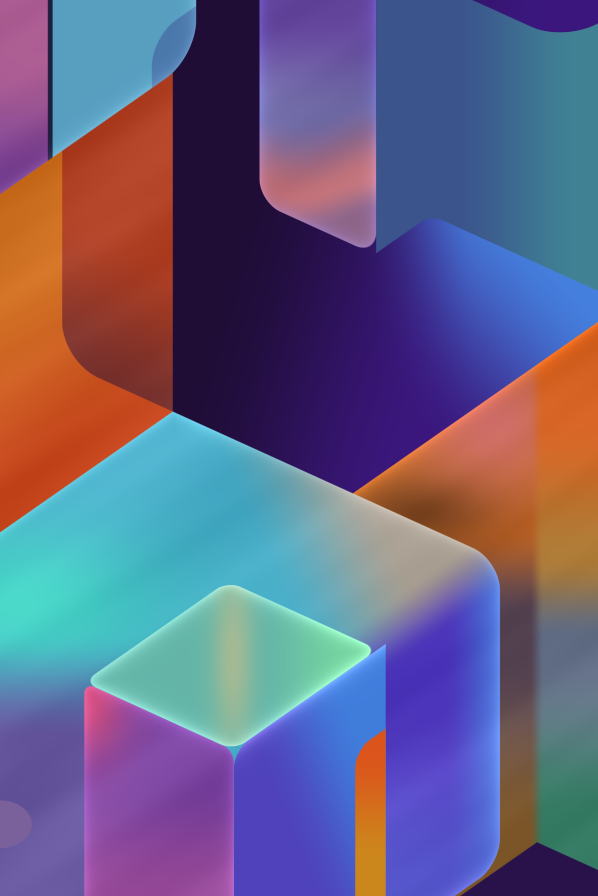
Give the GLSL for this background, as a WebGL 1 fragment shader.

```glsl
precision highp float;
// Stacked isometric glass blocks with glowing gradients in indigo, cyan and orange.
uniform vec2 u_resolution;

#define RISE -0.70       // slope of edges climbing to the right
#define FALL 0.455       // slope of edges sinking to the right
#define SOFTNESS 0.8     // width of smoothed edges
#define RIM_WIDTH 0.01   // falloff of lit edges
#define RIM_GAIN 0.22    // strength of lit edges
#define SHEEN 0.045      // strength of the silky streaks

vec2 p;      // position: x 0..1, y 0..1.5 downward
vec3 color;  // layers painted so far

// Signed distances to sloped lines through (x, y), positive underneath
float rise(float x, float y) {
  return (p.y - y - RISE * (p.x - x)) / length(vec2(1.0, RISE));
}
float fall(float x, float y) {
  return (p.y - y - FALL * (p.x - x)) / length(vec2(1.0, FALL));
}

// Intersection of two distances with a corner of radius r
float corner(float a, float b, float r) {
  return min(max(a, b), -r) + length(max(vec2(a, b) + r, 0.0));
}

float fill(float d) {
  float w = SOFTNESS / u_resolution.x;
  return 1.0 - smoothstep(-w, w, d);
}

void paint(float d, vec3 c) { color = mix(color, c, fill(d)); }

float rim(float d) { return RIM_GAIN * exp(-abs(d) / RIM_WIDTH); }

float blob(vec2 center, vec2 radius) {
  vec2 q = (p - center) / radius;
  return exp(-dot(q, q));
}

// Layered sines stretched along the rising direction
float silk() {
  float across = p.y - RISE * p.x, sum = 0.0, amp = 0.5, freq = 13.0;
  for (int i = 0; i < 4; i++) {
    sum += amp * sin(freq * across + 3.0 * sin(2.5 * p.x + float(i)));
    freq *= 1.9;
    amp *= 0.55;
  }
  return sum * SHEEN;
}

vec3 floorColor() {
  vec3 c = mix(vec3(.12, .05, .21), vec3(.23, .09, .49), smoothstep(.35, .78, p.x + .3 * p.y - .15));
  float light = smoothstep(.05, .55, p.x - .9 * p.y) * smoothstep(.58, .8, p.x);
  return mix(c, vec3(.27, .5, .87), light * smoothstep(.15, .3, p.y));
}

vec3 rightWallColor() {
  vec3 inner = mix(vec3(.74, .39, .14), vec3(.34, .27, .33), smoothstep(.88, 1.03, p.y));
  inner = mix(inner, vec3(.5, .35, .17), smoothstep(1.1, 1.4, p.y));
  inner = mix(inner, vec3(.78, .4, .38), blob(vec2(.82, .7), vec2(.13, .12)));
  inner *= 1.0 - .4 * blob(vec2(.7, .86), vec2(.12, .06));
  vec3 outer = mix(vec3(.82, .37, .12), vec3(.69, .49, .22), smoothstep(.7, .94, p.y));
  outer = mix(outer, vec3(.39, .44, .53), smoothstep(.93, 1.07, p.y));
  outer = mix(outer, vec3(.22, .49, .4), smoothstep(1.12, 1.36, p.y));
  return mix(inner, outer, smoothstep(.885, .91, p.x));
}

vec3 hangingColor() {
  vec3 c = mix(vec3(.37, .25, .59), vec3(.45, .43, .66), smoothstep(.02, .2, p.y));
  float wave = p.y + .018 * sin(22.0 * p.x);
  c = mix(c, vec3(.76, .45, .48), smoothstep(.18, .31, wave));
  return mix(c, vec3(.54, .38, .52), smoothstep(.31, .37, wave));
}

vec3 blockColor() {
  vec3 c = mix(vec3(.28, .67, .78), vec3(.66, .62, .57), smoothstep(.37, .62, p.x - .45 * p.y + .36));
  c = mix(c, vec3(.27, .83, .77), blob(vec2(.03, 1.01), vec2(.25, .13)));
  c = mix(c, vec3(.4, .34, .62), smoothstep(1.06, 1.24, p.y) * smoothstep(.4, .2, p.x));
  vec3 side = mix(vec3(.31, .22, .74), vec3(.29, .47, .85), smoothstep(.74, .85, p.x));
  side = mix(side, vec3(.36, .42, .84), .6 * smoothstep(1.2, 1.5, p.y));
  return mix(c, side, smoothstep(-.06, .04, rise(.645, 1.08)) * smoothstep(.4, .5, p.x));
}

void main() {
  p = gl_FragCoord.xy / u_resolution;
  p.y = 1.5 * (1.0 - p.y);
  float streak = silk(), d;

  // Floor, right wall and the dark gap at its foot
  color = floorColor();
  d = -rise(.59, .826);
  paint(d, rightWallColor() + streak + vec3(1, .6, .2) * rim(d));
  paint(-min(rise(.898, 1.41), fall(.898, 1.41)), vec3(.16, .07, .29));

  // Upper right slab and its narrow hanging face
  d = -corner(-rise(.626, .426), -fall(.723, .361), .018);
  float cap = corner(fall(.79, 0.0), rise(.957, .07), .06);
  vec3 face = mix(vec3(.23, .33, .55), vec3(.25, .51, .58), smoothstep(.75, .98, p.x));
  paint(max(max(d, .629 - p.x), cap > 0.0 ? -cap : -cap), face);
  d = corner(max(.434 - p.x, p.x - .629), fall(.626, .426), .035);
  paint(d, hangingColor() + streak + rim(d) * vec3(.3, .4, .8));

  // Left orange wall with a tinted pane
  face = mix(vec3(.81, .44, .13), vec3(.79, .29, .13), smoothstep(.45, .85, p.y + .5 * p.x));
  vec3 tint = mix(vec3(.69, .25, .14), vec3(.47, .2, .19), smoothstep(.3, .6, p.y - .4 * p.x));
  face = mix(face, tint, fill(corner(.104 - p.x, fall(.289, .689), .06)));
  paint(p.x - .289, face + streak);

  // Upper left slab: cyan face with a tinted corner, dark seam, magenta face
  d = corner(.254 - p.x, -rise(.328, .01), .04);
  face = mix(vec3(.34, .62, .75), vec3(.29, .47, .67), fill(d));
  face = mix(face, vec3(.12, .12, .25), fill(p.x - .088));
  tint = mix(vec3(.66, .35, .56), vec3(.47, .25, .57), smoothstep(.1, .3, p.y));
  face = mix(face, tint + streak, fill(p.x - .08));
  d = corner(rise(.289, .123), p.x - .328, .05);
  paint(d, face + .5 * rim(d));

  // Large block with a pale spot at the lower left
  d = max(-rise(.289, .689), -fall(.289, .689));
  d = corner(corner(d, p.x - .836, .045), rise(.836, 1.447), .035);
  paint(d, blockColor() + streak + .6 * rim(d));
  d = length(vec2(.75 * p.x, p.y - 1.38)) - .04;
  paint(d, vec3(.48, .38, .61));

  // Small cube: right face, orange slot, left face, then the lid
  float low = rise(.391, 1.256), left = fall(.391, 1.256);
  face = mix(vec3(.31, .26, .73), vec3(.25, .49, .86), smoothstep(-.08, .12, p.x - .4 * p.y));
  paint(max(corner(.391 - p.x, -low, .025), p.x - .645), face + rim(low));
  d = max(corner(.594 - p.x, -rise(.645, 1.22), .025), p.x - .645);
  paint(d, mix(vec3(.86, .33, .11), vec3(.8, .53, .11), smoothstep(1.25, 1.45, p.y)));
  face = mix(vec3(.47, .26, .62), vec3(.6, .3, .61), smoothstep(1.3, 1.5, p.y));
  face = mix(face, vec3(.84, .32, .5), blob(vec2(.14, 1.17), vec2(.07, .1)));
  d = corner(max(.141 - p.x, p.x - .391), -left, .018);
  paint(d, face + streak + rim(d) * vec3(.6, .4, .7));
  d = corner(-rise(.381, .973), -fall(.381, .973), .02);
  d = corner(d, corner(low, left, .02), .02);
  face = mix(vec3(.39, .71, .66), vec3(.64, .73, .58), blob(vec2(.39, 1.1), vec2(.035, .16)));
  face = mix(face, vec3(.45, .82, .62), smoothstep(.43, .58, p.x));
  paint(d, face + rim(d));

  gl_FragColor = vec4(color, 1.0);
}
```
